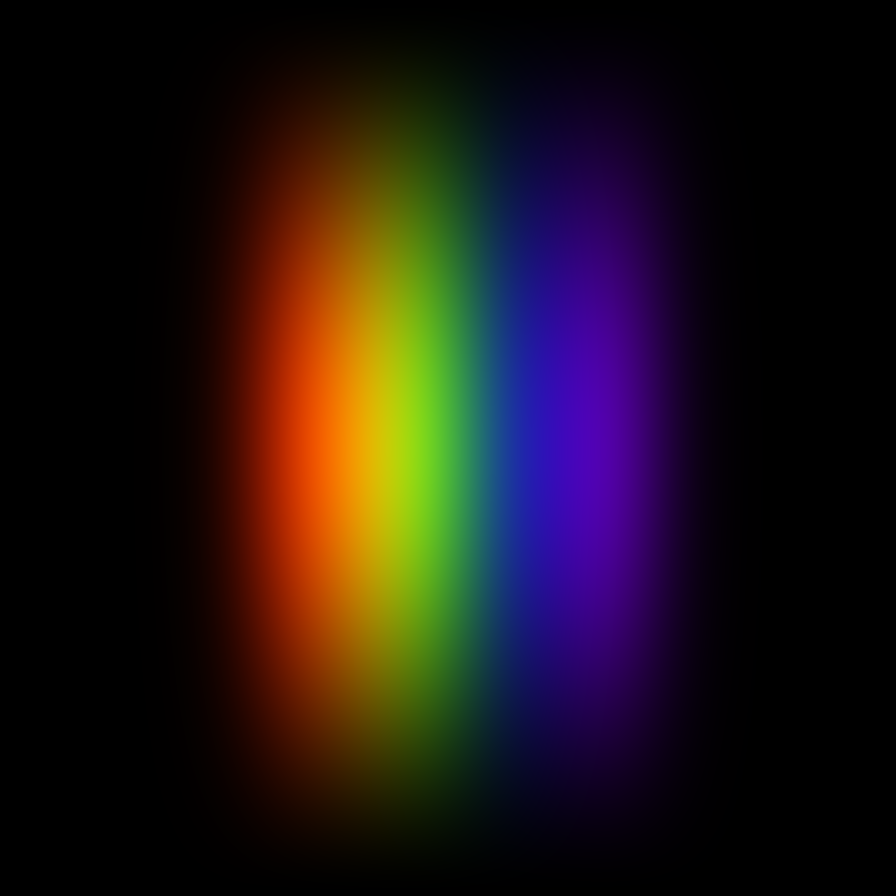
Write a WebGL 1 fragment shader that draws this background.

```glsl
precision highp float;
// A soft upright spectrum glowing on black, from red through green to violet.
// Each colour channel is a skewed bell curve across x (red has a second one
// for the violet end); a cosine window fades the light to the top and bottom.

uniform vec2 u_resolution;

// Bell curves: centre, left width, right width, falloff power
const vec4 RED_BELL    = vec4(0.375, 0.102, 0.116, 2.3);
const vec4 GREEN_BELL  = vec4(0.462, 0.114, 0.093, 2.0);
const vec4 BLUE_BELL   = vec4(0.634, 0.125, 0.110, 2.6);
const vec4 VIOLET_BELL = vec4(0.674, 0.085, 0.078, 2.0);

// Peak light of each curve
const vec3 RED_LIGHT    = vec3(0.97, 0.0, 0.0);
const vec3 GREEN_LIGHT  = vec3(0.0, 0.85, 0.0);
const vec3 BLUE_LIGHT   = vec3(0.0, 0.0, 0.73);
const vec3 VIOLET_LIGHT = vec3(0.32, 0.0, 0.0);

// Vertical fade
const float MID_HEIGHT = 0.5;
const float FADE_POWER = 1.7;
const float PI = 3.14159;

// Bell curve with its own width on either side of the centre
float skewedBell(float x, vec4 bell) {
  float offset = x - bell.x;
  float width = offset < 0.0 ? bell.y : bell.z;
  return exp(-pow(abs(offset) / width, bell.w));
}

vec3 spectrum(float x) {
  return RED_LIGHT * skewedBell(x, RED_BELL)
       + GREEN_LIGHT * skewedBell(x, GREEN_BELL)
       + BLUE_LIGHT * skewedBell(x, BLUE_BELL)
       + VIOLET_LIGHT * skewedBell(x, VIOLET_BELL);
}

// Full at mid height, zero at the top and bottom edges
float verticalFade(float y) {
  return pow(max(cos(PI * (y - MID_HEIGHT)), 0.0), FADE_POWER);
}

void main() {
  vec2 uv = gl_FragCoord.xy / u_resolution;
  gl_FragColor = vec4(spectrum(uv.x) * verticalFade(uv.y), 1.0);
}
```
